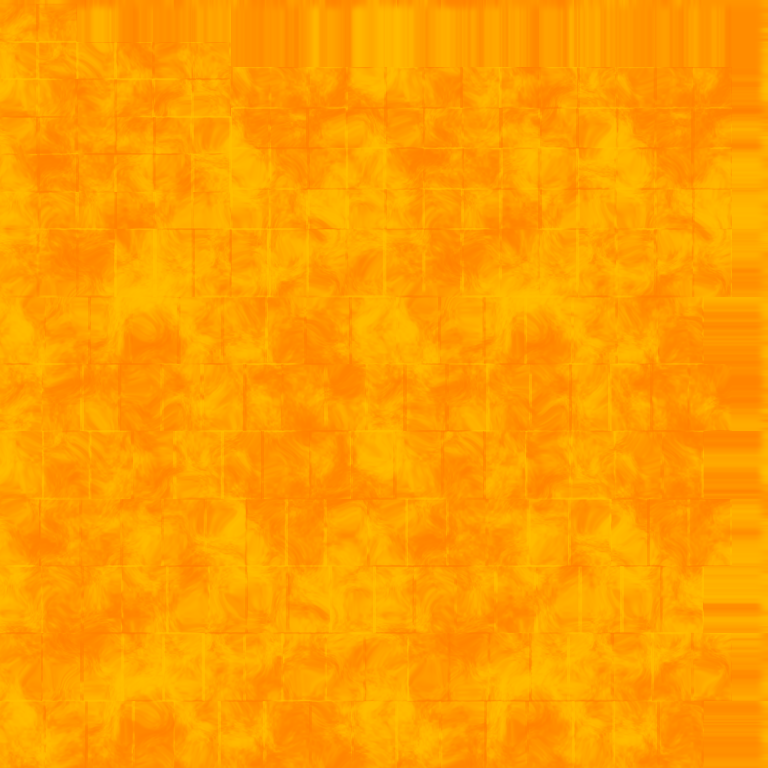
This texture is drawn by a Shadertoy shader. Its source:

```glsl
const float MEAN_GREEN = 0.624;     // red is full, blue empty: green sets the hue
const float GREEN_SPREAD = 0.125;   // soft limit either side of the mean
const float CONTRAST = 0.66;
const float CLOUD_CELLS = 10.0;     // coarsest noise cells across the canvas
const float CLOUD_REPEATS = 2.0;    // times the cloud pattern recurs each way
const float WARP = 0.03;
const float LOW_ROWS = 8.0;         // tall rows at the bottom
const float LOW_HEIGHT = 0.0877;
const float HIGH_HEIGHT = 0.0527;   // short rows above them
const float LEFT_HEIGHT = 0.0488;   // short rows of the upper left block
const vec2 WALL = vec2(0.953, 0.9125); // tiled area, smeared beyond
const float SHORT_ROW_END = 0.917;
const float HIGH_COLUMNS = 19.0;
const float LEFT_END = 6.0 * 0.953 / 19.0;
const float CORNER_END = 2.0 * 0.953 / 19.0;
const float LEFT_TOP = 0.945;
const float HALF_JOINT = 0.0021;
const float HALF_BED = 0.0013;
const float JOINT_TONE = 0.085;
const float TILE_TONE = 0.025;
const float TILE_SHIFT = 0.014;
const float WRAP_START = 0.982;     // where the margins blend into the far edge

float hash(vec2 p) {
    uvec2 q = uvec2(p + 0.5);
    uint h = q.x * 747796405u + q.y * 2891336453u + 9781u;
    h = (h ^ (h >> 16)) * 277803737u;
    h = (h ^ (h >> 13)) * 73529u;
    h ^= h >> 16;
    return float(h & 65535u) / 65535.0;
}

// Value noise that wraps after the given number of cells
float noise(vec2 p, float period, float seed) {
    vec2 i = floor(p), f = fract(p);
    f = f * f * (3.0 - 2.0 * f);
    vec2 a = mod(i, period) + seed, b = mod(i + 1.0, period) + seed;
    return mix(mix(hash(a), hash(vec2(b.x, a.y)), f.x),
               mix(hash(vec2(a.x, b.y)), hash(b), f.x), f.y);
}

// Stains and grain around zero; the weight peaks in the second octave
float clouds(vec2 p) {
    vec2 bend = vec2(noise(p * 30.0, 15.0, 300.0), noise(p * 30.0, 15.0, 400.0));
    p += WARP * (bend - 0.5);
    float cells = CLOUD_CELLS, weight = 0.6, sum = 0.0, total = 0.0;
    for (int i = 0; i < 6; i++) {
        sum += weight * (noise(p * cells, cells / CLOUD_REPEATS, float(i) * 500.0) - 0.5);
        total += weight;
        cells *= 2.0;
        weight = i == 0 ? 1.0 : weight * 0.75;
    }
    return sum / total;
}

// Row index, lower edge and height
vec3 rowAt(vec2 p) {
    float split = LOW_ROWS * LOW_HEIGHT;
    bool low = p.y < split;
    float height = low ? LOW_HEIGHT : p.x < LEFT_END ? LEFT_HEIGHT : HIGH_HEIGHT;
    float base = low ? 0.0 : split;
    float i = floor((p.y - base) / height);
    return vec3(low ? i : i + LOW_ROWS, base + i * height, height);
}

// Even tall rows hold fewer, wider tiles and stop short
bool isShort(float row) {
    return row < LOW_ROWS && mod(row, 2.0) < 0.5;
}

float rowEnd(float row) {
    return isShort(row) ? SHORT_ROW_END : WALL.x;
}

float columns(float row) {
    if (isShort(row)) return row == 2.0 ? 17.0 : 16.0;
    return row < LOW_ROWS - 1.0 ? 18.0 : HIGH_COLUMNS;
}

float jointAt(float k, float row) {
    float jitter = row < LOW_ROWS - 1.0 ? 0.12 : 0.04;
    return k + (k > 0.5 ? jitter * (hash(vec2(k, row + 60.0)) - 0.5) : 0.0);
}

// Far corner of the tiles; the upper left reaches higher in steps
vec2 wallEnd(vec2 p) {
    float top = p.x < CORNER_END ? 1.0 : p.x < LEFT_END ? LEFT_TOP : WALL.y;
    return vec2(rowEnd(rowAt(vec2(p.x, min(p.y, top))).x), top);
}

// Stained tile faces
float faces(vec2 p) {
    float row = rowAt(p).x;
    float u = p.x * columns(row) / rowEnd(row);
    float k = floor(u + 0.5);
    vec2 tile = vec2(k - 1.0 + step(jointAt(k, row), u), row);
    vec2 shift = vec2(hash(tile + 17.0), hash(tile + 83.0)) - 0.5;
    return CONTRAST * clouds(p + TILE_SHIFT * shift) + TILE_TONE * (hash(tile + 129.0) - 0.5);
}

// Faces drawn out into streaks past the wall, meeting the left edge at x = 1
float smeared(vec2 p) {
    float streak = faces(min(p, wallEnd(p)));
    return mix(streak, faces(vec2(0.0, p.y)), smoothstep(WRAP_START, 1.0, p.x));
}

// Worn joints, some lighter and some darker than the faces
float joints(vec2 p, float px) {
    vec2 end = wallEnd(p);
    if (p.x > end.x || p.y > end.y) return 0.0;
    vec3 row = rowAt(p);
    float n = columns(row.x), k = floor(p.x * n / end.x + 0.5);
    float dx = abs(p.x - jointAt(k, row.x) * end.x / n);
    float halfWidth = HALF_JOINT * mix(0.7, 1.2, hash(vec2(k, row.x + 5.0)));
    float upright = 1.0 - smoothstep(halfWidth - px, halfWidth + px, dx);
    float wear = noise(vec2(k * 5.0, p.y * 120.0), 120.0, 700.0) - 0.5;
    float tone = hash(vec2(k + 31.0, row.x)) - 0.5 + 0.7 * wear;
    upright *= step(0.5, k) * clamp(2.8 * tone, -1.0, 1.0);

    float below = p.y - row.y, above = row.z - below;
    float bedRow = row.x + step(above, below);
    float bed = 1.0 - smoothstep(HALF_BED - px, HALF_BED + px, min(below, above));
    float bedTone = noise(vec2(p.x * 32.0, bedRow * 7.0), 128.0, 900.0) - 0.5;
    bed *= step(0.5, bedRow) * clamp(3.5 * bedTone, -1.0, 1.0);
    // Fade out at the canvas edges so that lines do not break there
    vec2 fade = smoothstep(vec2(0.0), vec2(0.012), min(p, 1.0 - p));
    return JOINT_TONE * (upright + bed) * fade.x * fade.y;
}

void mainImage(out vec4 fragColor, in vec2 fragCoord) {
    vec2 p = fragCoord / iResolution.xy;
    float px = 0.5 / min(iResolution.x, iResolution.y);
    float tone = mix(smeared(p), smeared(vec2(p.x, 0.0)), smoothstep(WRAP_START, 1.0, p.y));
    tone += joints(p, px);
    float green = MEAN_GREEN + GREEN_SPREAD * tanh(tone / GREEN_SPREAD);
    fragColor = vec4(1.0, green, 0.0, 1.0);
}
```
